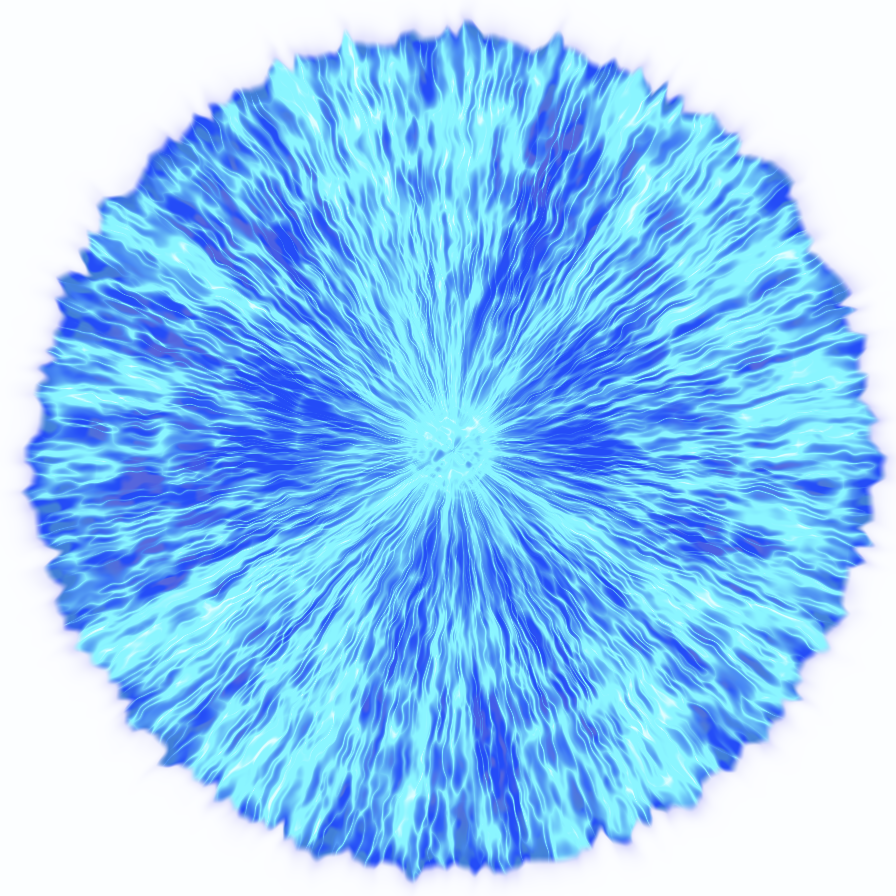
Reproduce this background procedurally as a Shadertoy shader.

```glsl
// A round burst of electric blue filaments on white, spreading from a bright core.
// Ridged noise in polar space draws long crossing threads; soft rays and dark
// hollows shape the large light, and a noisy radius frays the rim.

const float TAU = 6.2831853;

// Bright rays: angle in degrees, angular width, strength
const vec3 RAYS[12] = vec3[12](
    vec3(89, .07, .70), vec3(51, .08, .55), vec3(107, .13, .60), vec3(146, .07, .85),
    vec3(127, .09, .50), vec3(22, .09, .30), vec3(-33, .07, .65), vec3(-57, .07, .60),
    vec3(-97, .05, .50), vec3(-119, .12, .85), vec3(-145, .10, .70), vec3(-5, .07, .35));

// Dark hollows: angle in degrees, distance from the core, strength
const vec3 HOLLOWS[12] = vec3[12](
    vec3(68, .23, .80), vec3(31, .18, .80), vec3(0, .14, .85), vec3(157, .20, .85),
    vec3(181, .24, .80), vec3(132, .29, .50), vec3(-107, .17, .65), vec3(-61, .17, .80),
    vec3(-82, .33, .80), vec3(-20, .29, .55), vec3(-160, .31, .30), vec3(14, .30, .45));

float hash(vec2 p) {
    vec3 q = fract(p.xyx * .1031);
    q += dot(q, q.yzx + 33.33);
    return fract((q.x + q.y) * q.z);
}

// Value noise that repeats along x after a whole number of cells
float noise(vec2 p, float period) {
    vec2 cell = floor(p), f = p - cell;
    f = f * f * (3. - 2. * f);
    float x0 = mod(cell.x, period), x1 = mod(cell.x + 1., period);
    float low = mix(hash(vec2(x0, cell.y)), hash(vec2(x1, cell.y)), f.x);
    float high = mix(hash(vec2(x0, cell.y + 1.)), hash(vec2(x1, cell.y + 1.)), f.x);
    return mix(low, high, f.y);
}

// The turned grid hides the axes of the noise
float plainNoise(vec2 p) {
    return noise(mat2(.8, .6, -.6, .8) * p + 300., 4096.);
}

float ridge(float n) {
    return pow(1. - abs(2. * n - 1.), 2.5);
}

// Sideways shift that makes a thread crooked; each seed bends differently
float crook(vec2 p, float seed) {
    return (plainNoise(p * 30. + seed) - .5) * .013 + (plainNoise(p * 80. + seed) - .5) * .005;
}

// Thin radial threads around the circle
float threads(vec2 p, float angle, float count, float stretch) {
    float r = length(p);
    float turn = (angle + crook(p, count) / (r + .03)) / TAU;
    return ridge(noise(vec2(turn * count, r * stretch + count), count));
}

void mainImage(out vec4 fragColor, in vec2 fragCoord) {
    vec2 p = (fragCoord - .5 * iResolution.xy) / min(iResolution.x, iResolution.y);
    p -= vec2(.006, -.003);
    float r = length(p);
    float angle = atan(p.y, p.x + 1e-6);
    float bent = angle + crook(p, 7.) / (r + .03);
    float turn = bent / TAU;

    // Large light: rays minus hollows
    float light = .49;
    for (int i = 0; i < 12; i++) {
        float away = 1. - cos(bent - radians(RAYS[i].x));
        light += .28 * RAYS[i].z * exp(-away / (RAYS[i].y * RAYS[i].y));
    }
    for (int i = 0; i < 12; i++) {
        float a = radians(HOLLOWS[i].x);
        vec2 axis = vec2(cos(a), sin(a));
        vec2 local = vec2(dot(p, axis) - HOLLOWS[i].y, dot(p, vec2(-axis.y, axis.x)));
        local /= vec2(.085, .042);
        light -= .40 * HOLLOWS[i].z * exp(-dot(local, local));
    }

    // Long narrow tufts grow towards the rim
    float tufts = noise(vec2(turn * 120., r * 4.), 120.) - .5;
    light += tufts * .70 * smoothstep(.16, .38, r);

    // Threads: finer layers take over as the circle widens
    float wide = threads(p, angle, 70., 12.);
    float middle = threads(p, angle, 130., 14.);
    float fine = threads(p, angle, 230., 17.);
    float finest = threads(p, angle, 360., 20.);
    float inner = .25 * wide + .45 * middle + .30 * fine;
    float outer = .20 * middle + .42 * fine + .38 * finest;
    float web = mix(inner, outer, smoothstep(.07, .26, r));
    float coreWeb = .5 * ridge(plainNoise(p * 80.)) + .5 * ridge(plainNoise(p * 125. + 31.));
    web = mix(coreWeb, web, smoothstep(.02, .07, r));
    light += (web - .40) * mix(.75, 1.25, smoothstep(.03, .20, r));

    // Core glow, with a dim eye and a hot spot on its upper right
    light += .30 * exp(-r * r / .0040) + .16 * exp(-r / .08);
    light -= .34 * exp(-r * r / .0004);
    light += .22 * exp(-dot(p - vec2(.03, .035), p - vec2(.03, .035)) / .0004);

    // Frayed rim
    float rim = .450 + .014 * noise(vec2(turn * 110., 3.), 110.)
              + .020 * noise(vec2(turn * 260., 9.), 260.);
    float beyond = r - rim;
    light -= .34 * smoothstep(-.025, .004, beyond);

    // Colour ramp from deep blue through cyan to white
    vec3 colour = mix(vec3(.14, .30, .97), vec3(.34, .63, .95), smoothstep(.02, .52, light));
    colour = mix(colour, vec3(.54, .96, 1.), smoothstep(.38, .82, light));
    colour = mix(colour, vec3(.93, 1., 1.), .85 * smoothstep(.95, 1.40, light));

    // Dusty violet and teal grain in the outer gaps
    float grain = smoothstep(.35, .75, noise(vec2(turn * 300., r * 60.), 300.));
    vec3 dust = mix(vec3(.50, .48, .78), vec3(.35, .66, .74), smoothstep(.37, .45, r));
    float gaps = smoothstep(.45, .10, light) * smoothstep(.19, .36, r);
    colour = mix(colour, dust, .55 * gaps * grain);

    // White ground with a faint lavender haze
    float haze = exp(-max(beyond, 0.) / .009) * (.12 + .38 * plainNoise(p * 50.));
    vec3 ground = mix(vec3(.99, .995, 1.), vec3(.50, .48, .96), haze);
    colour = mix(ground, colour, smoothstep(.006, -.006, beyond));
    fragColor = vec4(clamp(colour, 0., 1.), 1.);
}
```
